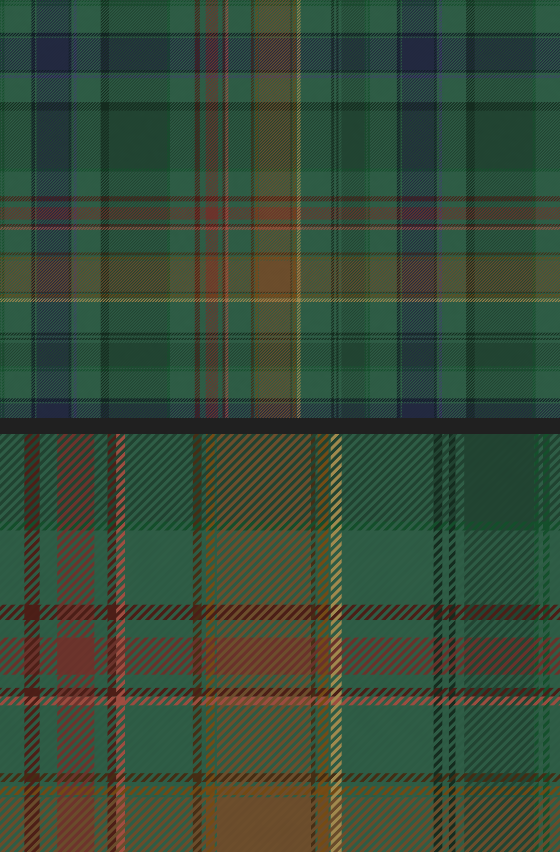
Top: the whole. Bottom: its middle third, enlarged.
A Shadertoy shader for this pattern:

```glsl
// Woven tartan: one green sett of navy, red and brown bands crossed in a diagonal twill.

// Lengths are in threads; the cloth is CLOTH_HEIGHT threads tall.
const float CLOTH_HEIGHT = 573.0;
const float SETT = 501.0;            // threads in one repeat
const float SETT_START = 20.0;       // first thread of a repeat, inside plain ground
const float WEFT_SHIFT = 2.0;        // offset of the horizontal sett from the top edge
const float TWILL = 4.0;             // threads per diagonal rib
const float RIB_SHADE = 0.025;       // relief of ribs in solid areas
const float GRAIN = 0.02;            // uneven dye strength
const vec3 GROUND = vec3(0.18, 0.36, 0.27);

// Dyes
const int NAVY = 0, INK = 1, VIOLET = 2, FOREST = 3, PINE = 4, LEAF = 5, MAROON = 6,
          BRICK = 7, ROSE = 8, UMBER = 9, BROWN = 10, OCHRE = 11, TAN = 12;
const vec3 DYES[13] = vec3[](
    vec3(0.135, 0.16, 0.25), vec3(0.07, 0.12, 0.15), vec3(0.24, 0.27, 0.40),
    vec3(0.13, 0.265, 0.195), vec3(0.08, 0.17, 0.12), vec3(0.08, 0.31, 0.17),
    vec3(0.30, 0.12, 0.09), vec3(0.42, 0.20, 0.17), vec3(0.62, 0.30, 0.25),
    vec3(0.27, 0.18, 0.08), vec3(0.42, 0.30, 0.17), vec3(0.45, 0.29, 0.08),
    vec3(0.62, 0.53, 0.30));

// Bands of the sett: first and last edge, then dye
const int BANDS = 22;
const vec2 EDGES[BANDS] = vec2[](
    vec2(43, 48), vec2(50, 98), vec2(94, 97), vec2(101, 105),
    vec2(138, 150), vec2(150, 233), vec2(229, 233),
    vec2(267, 274), vec2(282, 299), vec2(305, 309), vec2(309, 313),
    vec2(344, 348), vec2(350, 354), vec2(355, 399), vec2(398, 400),
    vec2(401, 406), vec2(407, 412),
    vec2(454, 458), vec2(461, 464), vec2(468, 500), vec2(500, 502), vec2(504, 507));
const int BAND_DYE[BANDS] = int[](
    INK, NAVY, INK, VIOLET, PINE, FOREST, LEAF, MAROON, BRICK, MAROON, ROSE,
    UMBER, OCHRE, BROWN, UMBER, OCHRE, TAN, PINE, PINE, FOREST, LEAF, LEAF);

vec2 hashGradient(vec2 cell) {
    vec2 h = vec2(dot(cell, vec2(127.1, 311.7)), dot(cell, vec2(269.5, 183.3)));
    return fract(sin(h) * 43758.5) * 2.0 - 1.0;
}

float gradientNoise(vec2 p) {
    vec2 i = floor(p), f = fract(p);
    vec2 u = f * f * (3.0 - 2.0 * f);
    vec2 e = vec2(0, 1);
    float low = mix(dot(hashGradient(i), f), dot(hashGradient(i + e.yx), f - e.yx), u.x);
    float high = mix(dot(hashGradient(i + e), f - e), dot(hashGradient(i + 1.0), f - 1.0), u.x);
    return mix(low, high, u.y);
}

// Colour of the yarn at one position, averaged over a pixel
vec3 yarn(float position, float pixel) {
    float s = mod(position - SETT_START, SETT) + SETT_START;
    float lo = s - 0.5 * pixel, hi = s + 0.5 * pixel;
    vec3 color = GROUND;
    for (int i = 0; i < BANDS; i++) {
        float cover = (min(EDGES[i].y, hi) - max(EDGES[i].x, lo)) / pixel;
        color = mix(color, DYES[BAND_DYE[i]], clamp(cover, 0.0, 1.0));
    }
    return color;
}

// Integral of a half-on, half-off square wave
float waveArea(float x) {
    return 0.5 * floor(x) + min(fract(x), 0.5);
}

// Share of the pixel where the vertical yarn lies on top
float warpOnTop(vec2 thread, float pixel) {
    float rib = (thread.x + thread.y) / TWILL;
    float halfWidth = 0.5 * pixel / TWILL;
    return (waveArea(rib + halfWidth) - waveArea(rib - halfWidth)) / (2.0 * halfWidth);
}

void mainImage(out vec4 fragColor, in vec2 fragCoord) {
    // Count threads from the upper left corner
    float pixel = CLOTH_HEIGHT / iResolution.y;
    vec2 thread = vec2(fragCoord.x, iResolution.y - fragCoord.y) * pixel;

    // Interlace the two yarns
    float warp = warpOnTop(thread, pixel);
    vec3 color = mix(yarn(thread.y - WEFT_SHIFT, pixel), yarn(thread.x, pixel), warp);

    // Rib relief and slight dye variation
    color *= 1.0 + RIB_SHADE * (warp - 0.5) + GRAIN * gradientNoise(thread * vec2(0.11, 0.13));
    fragColor = vec4(color, 1.0);
}
```
